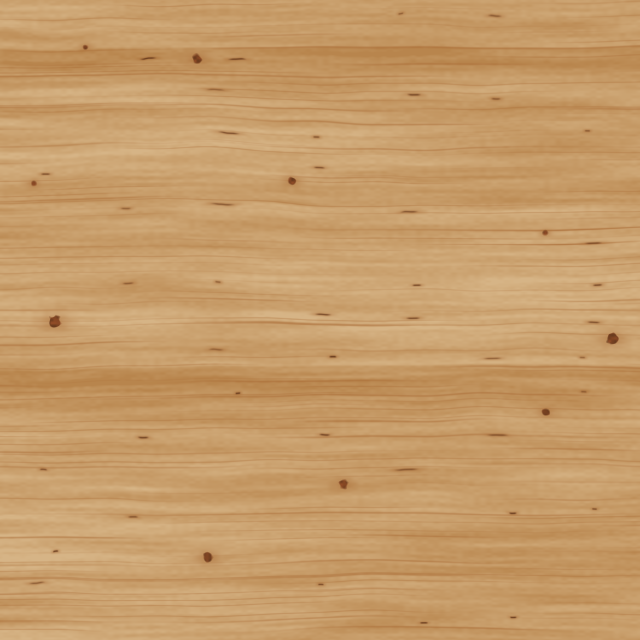
A WebGL 2 fragment shader for this texture:

```glsl
#version 300 es
precision highp float;

uniform vec2 u_resolution;
out vec4 fragColor;

const vec3 DARK_GRAIN = vec3(0.74, 0.55, 0.335);
const vec3 PALE_GRAIN = vec3(0.83, 0.69, 0.505);
const vec3 RUST = vec3(0.66, 0.41, 0.20);
const vec3 BARK = vec3(0.36, 0.19, 0.09);
const vec3 KNOT_RED = vec3(0.55, 0.27, 0.13);

float hash(vec2 p) {
    vec3 q = fract(p.xyx * 0.1031);
    q += dot(q, q.yzx + 33.33);
    return fract((q.x + q.y) * q.z);
}

float noise(vec2 p) {
    vec2 cell = floor(p);
    vec2 f = fract(p);
    f = f * f * (3.0 - 2.0 * f);
    float low = mix(hash(cell), hash(cell + vec2(1.0, 0.0)), f.x);
    float high = mix(hash(cell + vec2(0.0, 1.0)), hash(cell + 1.0), f.x);
    return mix(low, high, f.y);
}

float signedNoise(vec2 p, vec2 scale, float seed) {
    return noise(p * scale + seed) - 0.5;
}

// Gentle waviness of the fibres
vec2 bendGrain(vec2 p) {
    p.y += 0.016 * signedNoise(p, vec2(3.5, 5.0), 11.0);
    p.y += 0.005 * signedNoise(p, vec2(12.0, 22.0), 37.0);
    return p;
}

// Horizontally stretched noise from broad bands down to fine fibres
float grainTone(vec2 p) {
    float tone = 0.61;
    float weight = 0.50;
    vec2 scale = vec2(1.3, 9.0);
    for (int i = 0; i < 4; i++) {
        tone += weight * signedNoise(p, scale, 19.0 * float(i) + 5.0);
        scale *= vec2(1.9, 2.7);
        weight *= 0.97;
    }
    return tone + 0.22 * signedNoise(p, vec2(110.0, 260.0), 71.0);
}

// Late wood: a crisp upper edge that fades downwards
float lateWood(vec2 p, float period, float offset) {
    float phase = fract((p.y - offset) / period);
    return smoothstep(0.84, 0.985, phase) * (1.0 - smoothstep(0.99, 1.0, phase));
}

// Thin lines, one per row, fading in and out along their length
float grainLines(vec2 p, float rows, float thickness, float seed) {
    float y = p.y * rows;
    float row = floor(y);
    float shift = hash(vec2(row, seed));
    float gap = abs(fract(y) - mix(0.28, 0.72, shift)) / rows;
    float fade = smoothstep(0.42, 0.9, noise(vec2(p.x * 3.5 + 40.0 * shift, row + seed)));
    return fade * exp(-gap * gap / (thickness * thickness));
}

// Short tapered cracks, with a soft tail in the second component
vec2 flecks(vec2 p, vec2 grid, float chance, float seed) {
    vec2 cell = floor(p * grid);
    vec2 centre = vec2(hash(cell + seed), hash(cell + seed + 7.3));
    vec2 q = (fract(p * grid) - mix(vec2(0.35), vec2(0.65), centre)) / grid;
    float size = hash(cell + seed + 15.7);
    float present = step(hash(cell + seed + 23.1), chance);
    float halfLength = mix(0.005, 0.024, size * size);
    float along = abs(q.x) / halfLength;
    float across = q.y + 0.002 * signedNoise(p, vec2(90.0, 1.0), seed);
    float core = exp(-pow(across / 0.0014, 2.0)) * (1.0 - smoothstep(0.35, 1.0, along));
    float tail = exp(-pow(across / 0.003, 2.0)) * (1.0 - smoothstep(0.2, 2.0, along));
    return present * vec2(core * mix(0.4, 1.0, centre.x), tail);
}

// Small ragged knots, with a soft halo in the second component
vec2 knots(vec2 p, vec2 grid, float chance, float seed) {
    vec2 cell = floor(p * grid);
    vec2 centre = vec2(hash(cell + seed), hash(cell + seed + 4.9));
    vec2 q = (fract(p * grid) - mix(vec2(0.18), vec2(0.82), centre)) / grid;
    float size = hash(cell + seed + 12.3);
    float present = step(hash(cell + seed + 29.7), chance);
    float radius = mix(0.003, 0.0105, size);
    float d = length(q) + 0.5 * radius * signedNoise(p, vec2(170.0), seed);
    float core = 1.0 - smoothstep(radius - 0.002, radius + 0.0015, d);
    float halo = exp(-pow(length(q * vec2(0.6, 1.0)) / (1.5 * radius), 2.0));
    return present * vec2(core, halo);
}

void main() {
    vec2 p = gl_FragCoord.xy / u_resolution;
    vec2 g = bendGrain(p);

    // Base wood
    float tone = grainTone(g) - 0.5 * lateWood(g, 0.5, 0.427);
    vec3 colour = mix(DARK_GRAIN, PALE_GRAIN, clamp(tone, -0.2, 1.12));

    // Rust-coloured grain lines
    float lines = 0.45 * grainLines(g, 46.0, 0.0016, 3.0)
                + 0.30 * grainLines(g, 83.0, 0.0012, 59.0);
    colour = mix(colour, RUST, lines);

    // Cracks and knots
    vec2 fleck = flecks(g, vec2(7.0, 17.0), 0.36, 31.0);
    colour = mix(colour, RUST, 0.5 * fleck.y);
    colour = mix(colour, BARK, 0.8 * fleck.x);

    vec2 knot = knots(p, vec2(5.0), 0.38, 47.0);
    vec3 knotColour = mix(BARK, KNOT_RED, noise(p * 210.0));
    colour = mix(colour, RUST, 0.45 * knot.y);
    colour = mix(colour, knotColour, 0.9 * knot.x);

    fragColor = vec4(colour, 1.0);
}
```
